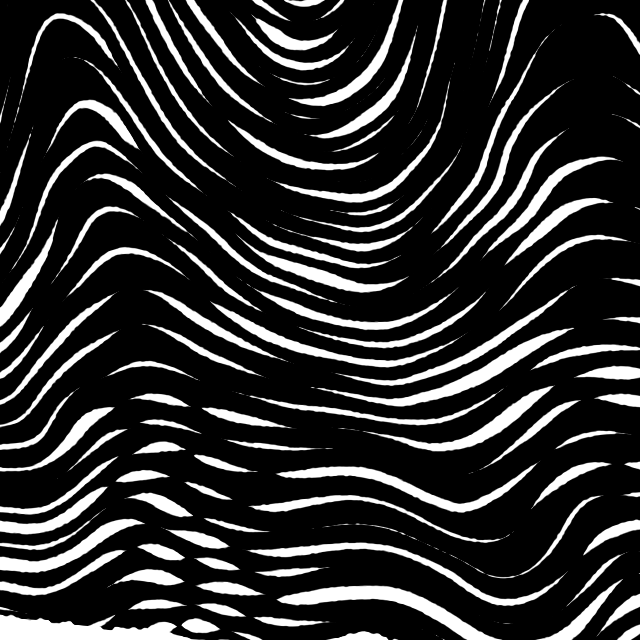
A WebGL 2 fragment shader for this pattern:

```glsl
#version 300 es
precision highp float;
// Carved white strokes on black, following a folded, wavy flow.
// A height field supplies contour rows; each row is cut into tapered dashes
// of random length, width and drift, and a torn white strip lines the bottom.

uniform vec2 u_resolution;
out vec4 fragColor;

const float ROW_SPACING = 0.04;

float hash(vec2 p) {
    vec3 q = fract(p.xyx * vec3(0.1031, 0.1030, 0.0973));
    q += dot(q, q.yzx + 33.33);
    return fract((q.x + q.y) * q.z);
}

float noise(vec2 p) {
    vec2 i = floor(p), f = fract(p);
    f = f * f * f * (f * (f * 6.0 - 15.0) + 10.0);
    vec2 e = vec2(0.0, 1.0);
    return mix(mix(hash(i), hash(i + e.yx), f.x),
               mix(hash(i + e.xy), hash(i + e.yy), f.x), f.y);
}

// Phase of the large folds: ridge at left, valley in the middle, ridge at right
float foldPhase(vec2 p) {
    float x = p.x - 0.15 - 0.25 * (0.75 - p.y);
    return 9.5 * x - 2.2 * x * x;
}

// Height field whose contours are the rows; the folds deepen towards the top
float flowHeight(vec2 p) {
    float depth = 0.03 + 0.25 * p.y * p.y;
    float ripple = 0.018 * sin(17.0 * p.x + 6.0 * p.y) * smoothstep(0.6, 0.2, p.y);
    float wobble = 0.08 * noise(p * 4.0 + 3.7) + 0.022 * noise(p * 10.0 + 8.1);
    return p.y - depth * cos(foldPhase(p)) + ripple + wobble;
}

// Signed distance to the stroke of the row at p, negative inside
float strokeDistance(vec2 p) {
    float height = flowHeight(p);
    vec2 e = vec2(0.002, 0.0);
    float steepness = length(vec2(flowHeight(p + e) - height,
                                  flowHeight(p + e.yx) - height)) / e.x;
    steepness = max(steepness, 0.25);

    // Split the row into dashes along the flow
    float row = floor(height / ROW_SPACING);
    float along = p.x - 0.25 * (p.y - 0.75) * sin(foldPhase(p));
    float dashLength = mix(0.17, 0.27, clamp(row * ROW_SPACING, 0.0, 1.0))
                     + 0.13 * hash(vec2(row, 5.0));
    float u = along / dashLength + 9.0 * hash(vec2(row, 17.0));
    vec2 id = vec2(row, floor(u) + 40.0);

    // Taper to both ends, with the widest part off centre
    float t = clamp((fract(u) - 0.04) / 0.92, 0.0, 1.0);
    float skew = mix(0.65, 1.5, hash(id + 3.0));
    float taper = pow(max(sin(3.14159 * pow(t, skew)), 0.0), 0.85);

    // Every other row thins out where contours crowd together
    float crowding = smoothstep(1.3, 1.9, steepness);
    taper *= 1.0 - crowding * mod(row, 2.0);

    float drift = 0.2 * (hash(id + 11.0) - 0.5) * (2.0 * t - 1.0);
    float offset = abs(fract(height / ROW_SPACING) - 0.5 - drift);
    float halfWidth = mix(0.09, 0.28, hash(id + 29.0)) * taper
                    * clamp(steepness, 0.5, 1.35);
    return (offset - halfWidth) * ROW_SPACING / steepness + 0.002 * (1.0 - taper);
}

// Signed distance to the ragged strip along the lower edge
float tornStrip(vec2 p) {
    float top = 0.036 - 0.1 * p.x + 0.014 * (noise(vec2(p.x * 13.0, 2.0)) - 0.5);
    float bump = 0.013 - 0.25 * abs(p.x - 0.57);
    float ragged = 0.008 * (noise(p * 110.0) - 0.5);
    return p.y - max(top, bump) - ragged;
}

void main() {
    vec2 p = gl_FragCoord.xy / u_resolution;
    float roughness = 0.0016 * (noise(p * 170.0) - 0.5);
    float dist = min(strokeDistance(p) + roughness, tornStrip(p));
    float softness = 0.8 / min(u_resolution.x, u_resolution.y);
    float ink = 1.0 - smoothstep(-softness, softness, dist);
    fragColor = vec4(vec3(ink), 1.0);
}
```
